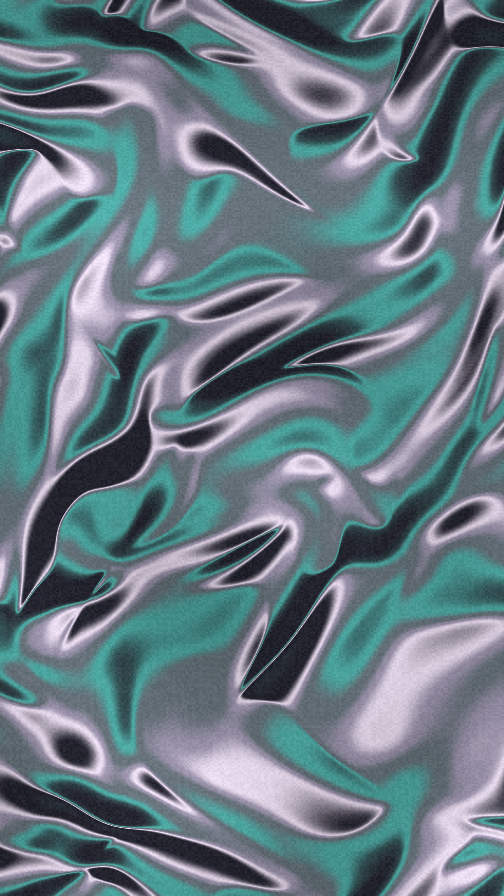
Write a WebGL 2 fragment shader that draws this texture.

```glsl
#version 300 es
precision highp float;

#define FOLD_FREQ vec2(1.7, 4.3)  // along and across the folds
#define FOLD_ANGLE 0.9
#define CROSS_ANGLE 2.65
#define WARP 0.27
#define CREST_SOFTNESS 0.06
#define OVERLAP_SOFTNESS 0.035
#define RIPPLE 0.10
#define SHEEN_GAIN 0.14
#define SHEEN_LIMIT 0.62
#define GRAIN 0.06
#define LIGHT_DIR vec2(-0.42, 0.91)

uniform vec2 u_resolution;
out vec4 fragColor;

const vec3 GREY  = vec3(0.37, 0.41, 0.44);
const vec3 MAUVE = vec3(0.56, 0.53, 0.62);
const vec3 PEARL = vec3(0.85, 0.80, 0.87);
const vec3 INK   = vec3(0.13, 0.13, 0.17);
const vec3 SLATE = vec3(0.18, 0.25, 0.27);
const vec3 TEAL  = vec3(0.28, 0.61, 0.59);

float hash(vec2 p) {
    return fract(sin(dot(p, vec2(127.1, 311.7))) * 43758.5453);
}

// Contribution of one lattice corner
float corner(vec2 cell, vec2 offset) {
    float a = 6.28318 * hash(cell);
    return dot(vec2(cos(a), sin(a)), offset);
}

// Gradient noise with a quintic fade, so that normals stay smooth
float noise(vec2 p) {
    vec2 i = floor(p), f = p - i;
    vec2 u = f * f * f * (f * (f * 6.0 - 15.0) + 10.0);
    vec2 e = vec2(1.0, 0.0);
    return mix(mix(corner(i, f), corner(i + e, f - e), u.x),
               mix(corner(i + e.yx, f - e.yx), corner(i + e.xx, f - e.xx), u.x), u.y);
}

// One set of folds; rounded crests run where the noise crosses zero
float folds(vec2 p, float angle, float seed) {
    float c = cos(angle), s = sin(angle);
    vec2 q = vec2(c * p.x + s * p.y, c * p.y - s * p.x) * FOLD_FREQ + seed;
    float n = noise(q);
    float crest = -sqrt(n * n + CREST_SOFTNESS * CREST_SOFTNESS);
    return crest + RIPPLE * noise(q * 2.0 + 88.0);
}

float smoothMax(float a, float b, float k) {
    return 0.5 * (a + b + sqrt((a - b) * (a - b) + k * k));
}

// Height of the draped cloth: two sets of folds lying over each other
float cloth(vec2 p) {
    vec2 q = p + WARP * vec2(noise(p * 2.1 + 3.7), noise(p * 2.1 + 19.2));
    q += 0.06 * vec2(noise(q * 4.5 + 41.0), noise(q * 4.5 + 57.0));
    float region = 0.5 * noise(p * 1.6 + 71.0);
    float main_set = folds(q, FOLD_ANGLE, 7.3) + region;
    float cross_set = folds(q, CROSS_ANGLE, 23.6) - region - 0.06;
    return smoothMax(main_set, cross_set, OVERLAP_SOFTNESS) + 0.22 * noise(q * 2.8 + 33.0);
}

// Cyclic two-tone satin reflection
vec3 sheen(float t) {
    vec3 c = mix(GREY, MAUVE, smoothstep(0.03, 0.14, t));
    c = mix(c, PEARL, smoothstep(0.14, 0.23, t));
    c = mix(c, INK, smoothstep(0.23, 0.40, t));
    c = mix(c, SLATE, smoothstep(0.50, 0.66, t));
    c = mix(c, TEAL, smoothstep(0.63, 0.79, t));
    return mix(c, GREY, smoothstep(0.81, 0.97, t));
}

void main() {
    vec2 p = gl_FragCoord.xy / u_resolution.x;

    // Slope towards the light picks the reflected band
    vec2 e = vec2(0.002, 0.0);
    vec2 slope = vec2(cloth(p + e) - cloth(p - e),
                      cloth(p + e.yx) - cloth(p - e.yx)) / (2.0 * e.x);
    float phase = SHEEN_GAIN * dot(slope, LIGHT_DIR);
    phase = SHEEN_LIMIT * tanh(phase / SHEEN_LIMIT) + 0.08 * noise(p * 2.0 + 5.0);
    vec3 color = sheen(fract(phase));

    // Broad light and shade, then fine grain
    color *= 1.0 + 0.25 * noise(p * 2.6 + 11.0);
    color += GRAIN * (hash(floor(p * 288.0) + 0.5) - 0.5);

    fragColor = vec4(clamp(color, 0.0, 1.0), 1.0);
}
```
